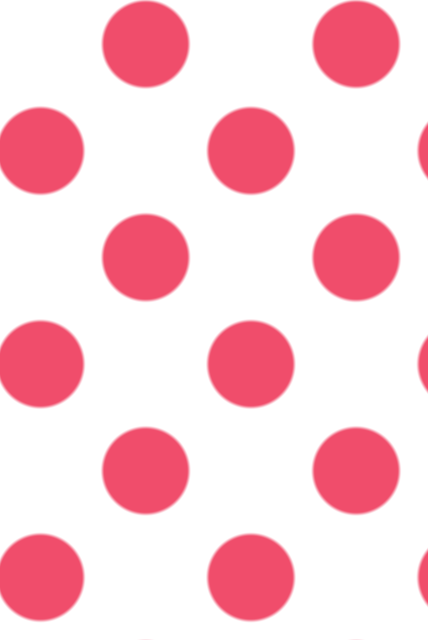
This pattern is drawn by a WebGL 2 fragment shader. Its source:

```glsl
#version 300 es
precision highp float;
// Half-drop polka dots: soft-edged coral-pink discs on plain white.
// Each row is shifted by half a column; the nearest disc centre in a row
// is found with fract and drawn as a circle distance function.

uniform vec2 u_resolution;
out vec4 fragColor;

// Lengths are fractions of the canvas height.
const vec2  FIRST_DOT   = vec2(0.0633, 0.0977); // centre of lower-left dot
const float COLUMN_STEP = 0.3288;               // spacing of dots in a row
const float ROW_STEP    = 0.16667;              // spacing of rows
const float DOT_RADIUS  = 0.0677;
const float EDGE_BLUR   = 0.0037;               // half width of the soft rim

const vec3 PAPER_WHITE = vec3(1.0);
const vec3 DOT_PINK    = vec3(0.941, 0.302, 0.420);

// Signed distance to the dot of the staggered grid in the nearest row.
float dotDistance(vec2 p) {
    vec2 q = p - FIRST_DOT;
    float row = floor(q.y / ROW_STEP + 0.5);
    float shift = 0.5 * mod(row, 2.0);
    float column = fract(q.x / COLUMN_STEP + shift + 0.5) - 0.5;
    vec2 offset = vec2(column * COLUMN_STEP, q.y - row * ROW_STEP);
    return length(offset) - DOT_RADIUS;
}

void main() {
    vec2 p = gl_FragCoord.xy / u_resolution.y;

    // Keep the rim at least about a pixel wide on small canvases.
    float blur = max(EDGE_BLUR, 0.75 / u_resolution.y);
    float ink = 1.0 - smoothstep(-blur, blur, dotDistance(p));

    fragColor = vec4(mix(PAPER_WHITE, DOT_PINK, ink), 1.0);
}
```
